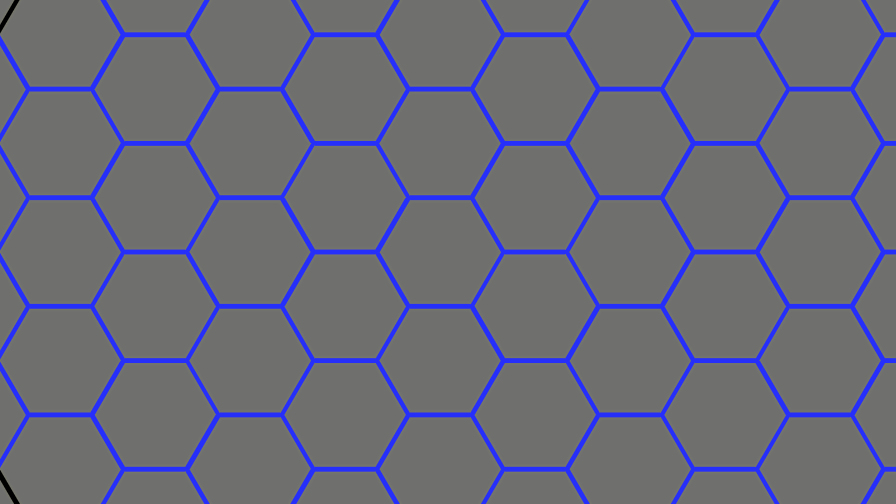
Give the GLSL for this pattern, as a Shadertoy shader.

```glsl
const float ROOT3 = 1.7320508;

float hash(vec2 p) {
    return fract(sin(dot(p, vec2(12.9898, 78.233))) * 43758.5453);
}

// Centre of the nearest flat-topped hexagon, with rows one unit apart
vec2 hexCentre(vec2 p) {
    vec2 period = vec2(ROOT3, 1.0);
    vec2 even = period * floor(p / period + 0.5);
    vec2 odd = period * (floor(p / period) + 0.5);
    return distance(p, even) < distance(p, odd) ? even : odd;
}

void mainImage(out vec4 fragColor, in vec2 fragCoord) {
    vec2 view = (fragCoord - 0.5 * iResolution.xy) / iResolution.y;

    // Slightly widened hexagon lattice
    vec2 p = (view + vec2(0.0155, 0.0)) * vec2(0.99, 1.0) / 0.2155;
    float pixel = 1.0 / (0.2155 * iResolution.y);
    vec2 centre = hexCentre(p);
    vec2 local = p - centre;

    // Closest of the six sides
    float reach = -1.0;
    vec2 normal = vec2(0.0, 1.0);
    for (int i = 0; i < 3; i++) {
        float angle = radians(30.0 + 60.0 * float(i));
        vec2 axis = vec2(cos(angle), sin(angle));
        float along = dot(local, axis);
        if (abs(along) > reach) {
            reach = abs(along);
            normal = axis * sign(along);
        }
    }
    float edgeDistance = 0.5 - reach;

    // Both cells sharing a side agree on its id and width
    vec2 edgeId = floor((centre + 0.5 * normal) * vec2(4.0 / ROOT3, 4.0) + 0.5);
    float halfWidth = abs(normal.y) > 0.9 ? 0.0225 : 0.0185 + 0.005 * hash(edgeId);
    float line = clamp(0.5 + (halfWidth - edgeDistance) / pixel, 0.0, 1.0);

    // Two unlit sides at the left corners
    bool unlit = view.x < -0.8 && abs(view.y) > 0.432;
    vec3 lineColor = unlit ? vec3(0.0) : vec3(0.15, 0.18, 0.98);

    // Faint warm rim beside each line
    float rim = 1.0 - smoothstep(0.0, 0.03, edgeDistance - halfWidth);
    vec3 color = vec3(0.437, 0.437, 0.433) + vec3(0.025, 0.025, -0.01) * rim;
    fragColor = vec4(mix(color, lineColor, line), 1.0);
}
```
